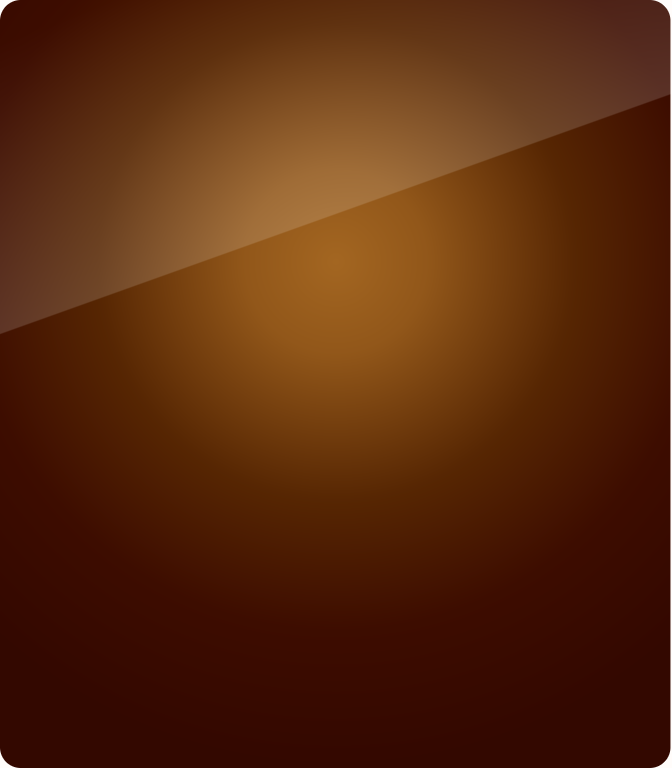
Give the GLSL for this background, as a WebGL 1 fragment shader.

```glsl
precision highp float;

uniform vec2 u_resolution;

float roundedBox(vec2 p, vec2 halfSize, float radius) {
  vec2 q = abs(p) - halfSize + radius;
  return length(max(q, 0.0)) + min(max(q.x, q.y), 0.0) - radius;
}

// Amber core falling off through brown to deep maroon
vec3 radialGlow(float r) {
  vec3 color = mix(vec3(0.64, 0.40, 0.13), vec3(0.57, 0.34, 0.10), clamp(r / 0.12, 0.0, 1.0));
  color = mix(color, vec3(0.34, 0.15, 0.01), clamp((r - 0.12) / 0.19, 0.0, 1.0));
  color = mix(color, vec3(0.24, 0.05, 0.0), clamp((r - 0.31) / 0.17, 0.0, 1.0));
  return mix(color, vec3(0.20, 0.03, 0.0), clamp((r - 0.48) / 0.18, 0.0, 1.0));
}

void main() {
  vec2 p = gl_FragCoord.xy / u_resolution.y;
  float width = u_resolution.x / u_resolution.y;
  float pixel = 1.0 / u_resolution.y;

  vec3 color = radialGlow(distance(p, vec2(0.5 * width, 0.659)));

  // Slanted gloss, strongest along its lower edge
  float edgeHeight = mix(0.565, 0.878, p.x / width);
  float above = p.y - edgeHeight;
  float gloss = 0.15 * clamp(1.0 - above / 0.38, 0.0, 1.0);
  color = mix(color, vec3(1.0), gloss * smoothstep(-pixel, pixel, above));

  // Rounded panel on white, with a hairline gap at the right
  vec2 halfSize = 0.5 * vec2(width - 0.002, 1.0);
  float panel = roundedBox(p - halfSize, halfSize, 0.027);
  color = mix(color, vec3(1.0, 0.99, 0.98), clamp(panel / pixel + 0.5, 0.0, 1.0));

  gl_FragColor = vec4(color, 1.0);
}
```
